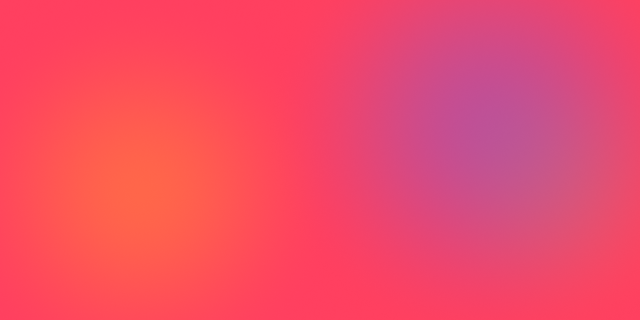
Write a WebGL 2 fragment shader that draws this background.

```glsl
#version 300 es
precision highp float;

uniform vec2 u_resolution;
out vec4 fragColor;

// Soft round falloff: 1 at the center, 0 at the radius
float glow(vec2 p, vec2 center, float radius) {
    return 1.0 - smoothstep(0.0, radius, distance(p, center));
}

float hash(vec2 p) {
    return fract(sin(dot(p, vec2(12.99, 78.23))) * 43758.5);
}

void main() {
    // Height spans 0..1, width follows the aspect ratio
    vec2 p = gl_FragCoord.xy / u_resolution.y;
    float aspect = u_resolution.x / u_resolution.y;

    // Coral red ground
    vec3 color = vec3(1.0, 0.25, 0.375);

    // Warm orange glow on the left
    color = mix(color, vec3(1.0, 0.40, 0.29), glow(p, vec2(0.22 * aspect, 0.40), 0.62));

    // Violet glow on the right
    color = mix(color, vec3(0.75, 0.31, 0.59), glow(p, vec2(0.765 * aspect, 0.61), 0.70));

    // Faint muted haze at the violet glow's lower right
    color += vec3(-0.03, 0.05, 0.0) * glow(p, vec2(0.89 * aspect, 0.39), 0.48);

    // Fine dither against banding
    color += (hash(gl_FragCoord.xy) - 0.5) / 255.0;
    fragColor = vec4(color, 1.0);
}
```
